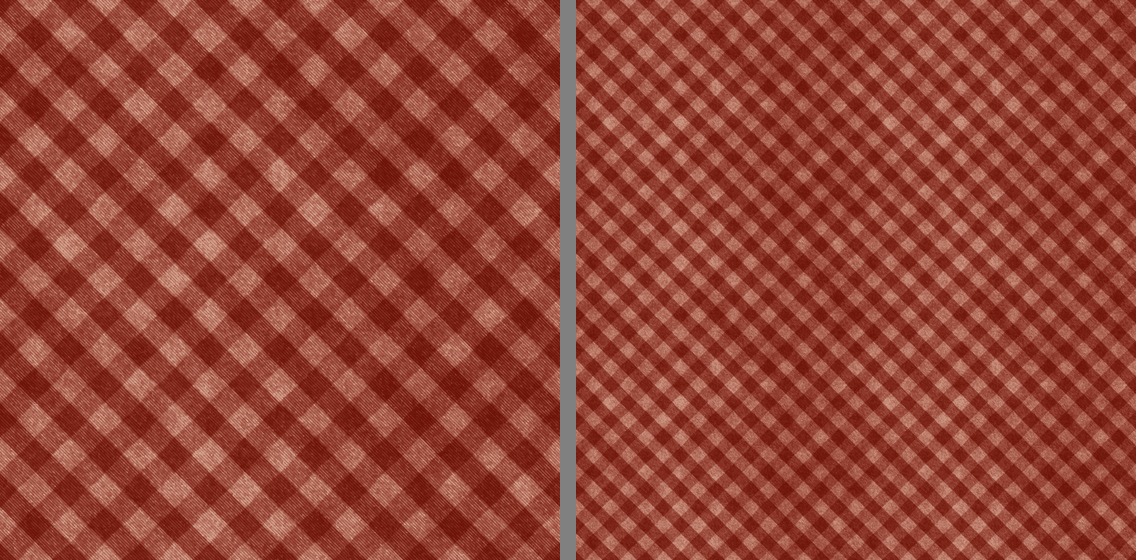
Left, the tile; right, the same tile 2 across and 2 down.
A Shadertoy shader for this pattern:

```glsl
const float TAU = 6.2831853;

vec3 hash3(vec2 cell) {
    vec3 q = fract(cell.xyx * vec3(0.1031, 0.1030, 0.0973));
    q += dot(q, q.yxz + 33.33);
    return fract((q.xxy + q.yzz) * q.zyx);
}

// Wrapping cellular noise: x = distance to nearest point, y = random value of that point
vec2 cellular(vec2 p, float count) {
    p *= count;
    vec2 base = floor(p), nearest = vec2(9.0, 0.0);
    for (int j = -1; j <= 1; j++)
    for (int i = -1; i <= 1; i++) {
        vec2 cell = base + vec2(i, j);
        vec3 rnd = hash3(mod(cell, count) + count);
        float d = length(cell + rnd.xy - p);
        if (d < nearest.x) nearest = vec2(d, rnd.z);
    }
    return nearest;
}

// Broad fading made of warped sines with whole frequencies
float fading(vec2 p) {
    vec2 a = TAU * p;
    vec2 w = a + 0.6 * vec2(sin(2.0 * a.y + a.x), sin(3.0 * a.x - a.y + 1.3));
    return 0.45 * cos(w.x - 2.0)
         + 0.25 * sin(2.0 * w.x + 3.0 * w.y + 0.7)
         + 0.20 * sin(5.0 * w.x - 2.0 * w.y + 2.1)
         + 0.20 * sin(4.0 * w.x + 7.0 * w.y + 4.0);
}

// Pale half of each unit period
float paleBand(float s, float blur) {
    return smoothstep(-blur, blur, 0.25 - abs(fract(s) - 0.5));
}

// Short slanted stitches of random strength, laid end to end along each twill rib
float twill(vec2 p) {
    vec2 yarn = vec2(176.0 * (p.x + p.y), 88.0 * (p.x - p.y));
    float rib = mod(floor(yarn.x), 176.0);
    yarn.y += hash3(vec2(rib, 7.0)).x;
    float place = floor(yarn.y);
    float near = hash3(vec2(rib, mod(place, 88.0))).y;
    float far = hash3(vec2(rib, mod(place + 1.0, 88.0))).y;
    float strength = mix(near, far, smoothstep(0.2, 0.8, fract(yarn.y)));
    return (0.5 - 0.5 * cos(TAU * yarn.x)) * (0.45 + 1.1 * strength) - 0.5;
}

void mainImage(out vec4 fragColor, in vec2 fragCoord) {
    vec2 p = fragCoord / iResolution.xy;
    float size = min(iResolution.x, iResolution.y);

    // Diagonal check, eight repeats each way, falling stripes dominant
    vec2 diag = 8.0 * vec2(p.x + p.y, p.x - p.y);
    diag += 0.010 * sin(TAU * (9.0 * p.yx + 5.0 * p) + vec2(0.0, 2.0));
    float blur = max(0.02, 10.0 / size);
    float warp = paleBand(diag.x, blur);
    float weft = paleBand(diag.y, blur);
    float tone = 0.10 + 0.36 * warp + 0.20 * weft + 0.08 * warp * weft;

    // Cloudy wear and mottling
    vec2 mottle = cellular(p + 0.004 * sin(TAU * 13.0 * p.yx), 44.0);
    vec2 blotch = cellular(p + 0.008 * sin(TAU * 7.0 * p.yx), 19.0);
    float wear = 0.17 * fading(p) + 0.12 * (0.42 - mottle.x) + 0.12 * (0.42 - blotch.x);
    tone += wear * (0.45 + 0.9 * tone);

    // Twill stitches and stray fibres, faint in the dark squares
    float visible = smoothstep(1.6, 2.6, size / 176.0);
    float mixed = abs(warp - weft);
    tone += visible * twill(p) * (0.19 + 0.12 * mixed + 0.12 * warp * weft);
    vec2 fibre = cellular(p, 230.0);
    tone += 0.22 * (fibre.y - 0.5) * (1.0 - smoothstep(0.3, 0.9, fibre.x)) * (0.5 + tone);
    tone += 0.12 * step(0.95, fibre.y) * (1.0 - smoothstep(0.1, 0.5, fibre.x));

    // Brick red to faded cream, staying saturated in the middle
    tone = clamp(tone, -0.04, 1.1);
    float fade = tone - 0.24 * tone * (1.0 - tone);
    vec3 colour = mix(vec3(0.44, 0.09, 0.045), vec3(0.79, 0.57, 0.49), vec3(tone, fade, fade));
    fragColor = vec4(colour, 1.0);
}
```
